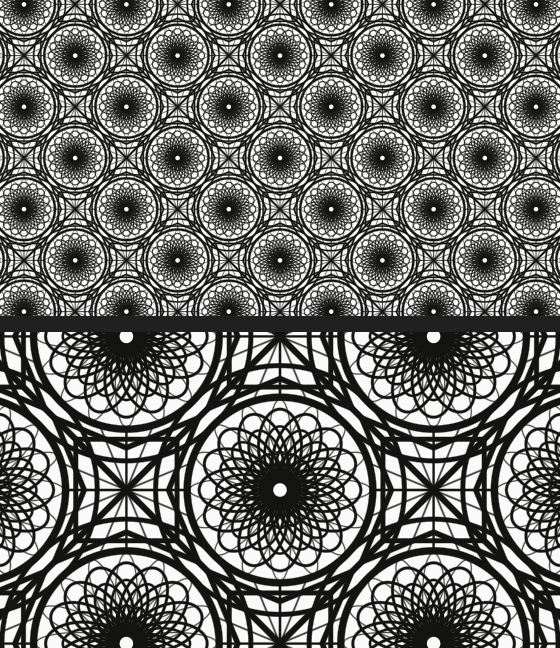
Top, the full canvas; bottom, a detail of the centre.
This pattern is drawn by a WebGL 1 fragment shader. Its source:

```glsl
precision highp float;

uniform vec2 u_resolution;

float pixel;

// Coverage of a stroke whose centre line lies at distance d.
float stroke(float d, float halfWidth) {
  return clamp((halfWidth - abs(d)) / (1.3 * pixel) + 0.5, 0.0, 1.0);
}

float ellipseDistance(vec2 p, vec2 radii) {
  float k = length(p / radii);
  return k * (k - 1.0) / max(length(p / (radii * radii)), 0.001);
}

vec2 direction(float degreesAngle) {
  float a = radians(degreesAngle);
  return vec2(cos(a), sin(a));
}

// Offset from the nearest centre of the staggered lattice.
vec2 nearestCentre(vec2 p) {
  vec2 even = fract(p + 0.5) - 0.5;
  vec2 odd = fract(p) - 0.5;
  return dot(even, even) < dot(odd, odd) ? even : odd;
}

// Sixteen overlapping petals in nested sizes around a pale eye.
float rosette(vec2 p) {
  float paper = 1.0;
  for (int i = 0; i < 16; i++) {
    vec2 axis = direction(22.5 * float(i));
    vec2 q = vec2(dot(p, axis), axis.x * p.y - axis.y * p.x);
    paper *= 1.0 - stroke(ellipseDistance(q - vec2(0.142, 0.0), vec2(0.121, 0.070)), 0.0048);
    paper *= 1.0 - stroke(ellipseDistance(q - vec2(0.115, 0.0), vec2(0.092, 0.050)), 0.0042);
    paper *= 1.0 - stroke(ellipseDistance(q - vec2(0.072, 0.0), vec2(0.052, 0.032)), 0.0040);
    // Slender petals reaching the ring
    paper *= 1.0 - 0.8 * stroke(ellipseDistance(q - vec2(0.158, 0.0), vec2(0.137, 0.036)), 0.0020);
  }
  float eye = clamp((0.022 - length(p)) / pixel + 0.5, 0.0, 1.0);
  return mix(paper, 1.0, eye);
}

// Straight bands and arcs filling the space between rings.
float lattice(vec2 p) {
  // Fold the cell into one eighth; its corner lies at (0.5, 0)
  vec2 a = abs(p);
  a = a.x < a.y ? a.yx : a;
  vec2 g = vec2(0.5 - a.x, a.y);

  // Diagonal bands and thin rays leaving the corner
  float paper = 1.0 - stroke((g.x - g.y) * 0.7071, 0.010);
  paper *= 1.0 - stroke(g.y, 0.004);
  paper *= 1.0 - 0.8 * stroke(dot(g, direction(112.5)), 0.003);

  // Bands tangent to the ring
  paper *= 1.0 - stroke(a.x - 0.335, 0.008);
  paper *= 1.0 - stroke(dot(a, direction(22.5)) - 0.335, 0.009);

  // Wide circles shared with the neighbouring cells
  paper *= 1.0 - stroke(length(a) - 0.405, 0.008);
  paper *= 1.0 - stroke(length(a - 0.5) - 0.405, 0.008);
  return paper;
}

void main() {
  pixel = 3.0857 / u_resolution.y;
  vec2 p = (gl_FragCoord.xy - 0.5 * u_resolution) * pixel;
  vec2 cell = nearestCentre(p);
  float r = length(cell);

  float outside = clamp((r - 0.302) / pixel + 0.5, 0.0, 1.0);
  float paper = mix(rosette(cell), lattice(cell), outside);
  paper *= 1.0 - stroke(r - 0.302, 0.012);

  gl_FragColor = vec4(mix(vec3(0.075, 0.075, 0.065), vec3(0.98), paper), 1.0);
}
```
